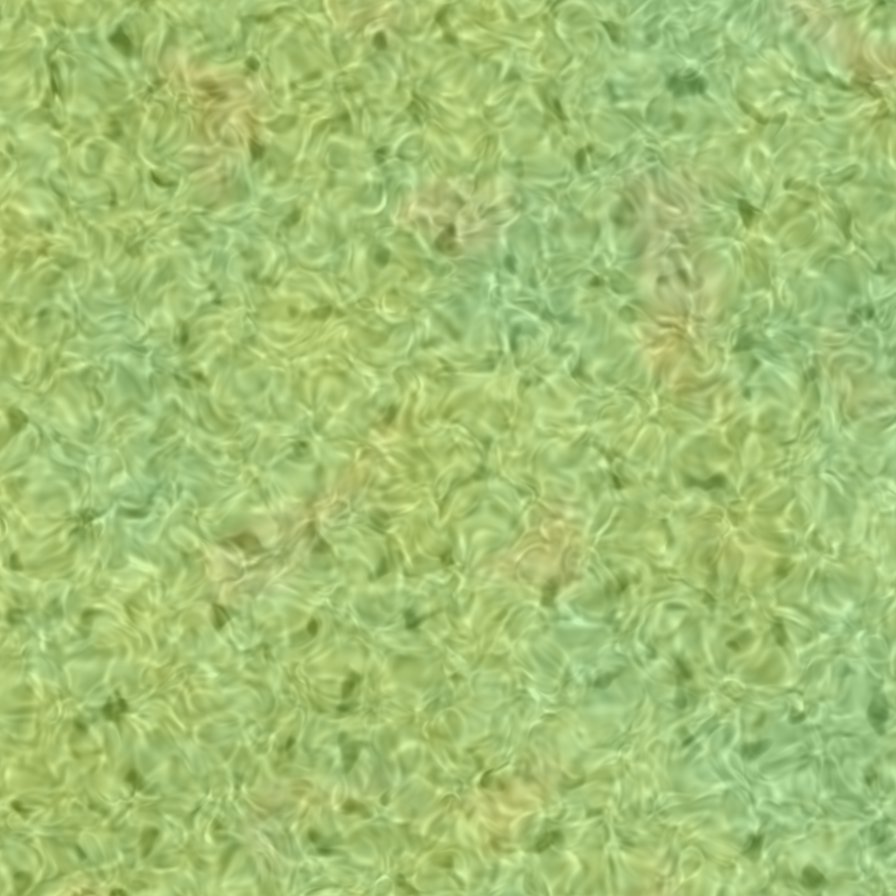
This texture is drawn by a Shadertoy shader. Its source:

```glsl
// A sunlit lawn seen from above: soft curled blades, small dark gaps between
// tufts, and broad patches of warmer or cooler green. Warped gradient noise
// gives the tufts; curved strokes scattered over a jittered grid give blades.

const vec3 SHADE_GREEN = vec3(0.40, 0.52, 0.215);
const vec3 LIGHT_GREEN = vec3(0.78, 0.90, 0.595);
const vec3 COOL_SHIFT = vec3(-0.045, -0.005, 0.045);
const vec3 DRY_SHIFT = vec3(0.06, -0.03, -0.01);
const float TAU = 6.2831853;

vec2 hash2(vec2 cell) {
    vec3 h = fract(cell.xyx * vec3(0.1031, 0.1030, 0.0973));
    h += dot(h, h.yzx + 33.33);
    return fract((h.xx + h.yz) * h.zy);
}

vec2 direction(float angle) {
    return vec2(cos(angle), sin(angle));
}

float cornerSlope(vec2 cell, vec2 corner, vec2 f) {
    return dot(direction(TAU * hash2(cell + corner).x), f - corner);
}

// Gradient noise, roughly -0.7 to 0.7
float noise(vec2 p) {
    vec2 cell = floor(p), f = fract(p);
    vec2 s = f * f * f * (f * (f * 6.0 - 15.0) + 10.0);
    float low = mix(cornerSlope(cell, vec2(0, 0), f), cornerSlope(cell, vec2(1, 0), f), s.x);
    float high = mix(cornerSlope(cell, vec2(0, 1), f), cornerSlope(cell, vec2(1, 1), f), s.x);
    return mix(low, high, s.y);
}

vec2 warp(vec2 p, float scale, float amount) {
    return p + amount * vec2(noise(p * scale + 17.3), noise(p * scale + 61.7));
}

// Soft bright lines along the zero crossings of the noise
float ridges(vec2 p, float width) {
    return 1.0 - smoothstep(0.0, width, abs(noise(p)));
}

// One bent stroke: a light blade with a darker edge beside it
float blade(vec2 d, float angle, float bend, float halfLength, float width) {
    vec2 along = direction(angle);
    vec2 q = vec2(dot(d, along), dot(d, vec2(-along.y, along.x)));
    q.y += bend * q.x * q.x;
    float taper = 1.0 - smoothstep(0.4 * halfLength, halfLength, abs(q.x));
    float lit = exp(-pow(q.y / width, 2.0));
    float shadow = exp(-pow((q.y + 1.9 * width) / width, 2.0));
    return taper * (lit - 0.6 * shadow);
}

// Scattered blades, one in each cell of the grid
float blades(vec2 p, float seed) {
    vec2 cell = floor(p);
    float sum = 0.0;
    for (int y = -1; y <= 1; y++) {
        for (int x = -1; x <= 1; x++) {
            vec2 id = cell + vec2(x, y);
            vec2 place = hash2(id + seed);
            vec2 shape = hash2(id + seed + 91.0);
            vec2 d = p - id - place;
            float strength = 0.35 + 0.65 * place.y;
            sum += strength * blade(d, TAU * shape.x, 2.4 * (shape.y - 0.5), 0.75, 0.13);
        }
    }
    return sum;
}

// Brightness of the grass, 0 in the gaps and 1 on the lit tips
float grassTone(vec2 p) {
    vec2 q = warp(p, 15.0, 0.022);
    float tone = 0.57;
    tone += 0.14 * noise(p * 4.0 + 5.0);
    tone += 0.32 * noise(q * 36.0);
    tone += 0.24 * noise(q * 82.0 + 40.0);
    tone += 0.17 * ridges(q * 25.0 + 80.0, 0.22);
    tone += 0.22 * blades(q * 31.0, 11.0);
    tone += 0.17 * blades(q * 44.0, 53.0);
    float gaps = smoothstep(0.22, 0.50, noise(warp(p, 40.0, 0.012) * 27.0 + 120.0));
    return tone - 0.42 * gaps;
}

// Broad drift of hue: cool to the right, warm to the left
vec3 tint(vec2 p) {
    float cool = 1.5 * noise(p * 3.5 + 9.0) + 0.9 * noise(p * 10.0 + 31.0);
    cool += 0.6 * noise(p * 34.0 + 70.0) + 0.9 * (p.x - 0.5);
    float dry = smoothstep(0.12, 0.55, noise(warp(p, 12.0, 0.06) * 6.0 + 150.0));
    return COOL_SHIFT * clamp(cool, -0.8, 1.0) + DRY_SHIFT * dry;
}

void mainImage(out vec4 fragColor, in vec2 fragCoord) {
    vec2 p = fragCoord / iResolution.y;
    float tone = clamp(grassTone(p), -0.05, 1.12);
    vec3 colour = mix(SHADE_GREEN, LIGHT_GREEN, tone) + tint(p);
    fragColor = vec4(clamp(colour, 0.0, 1.0), 1.0);
}
```
